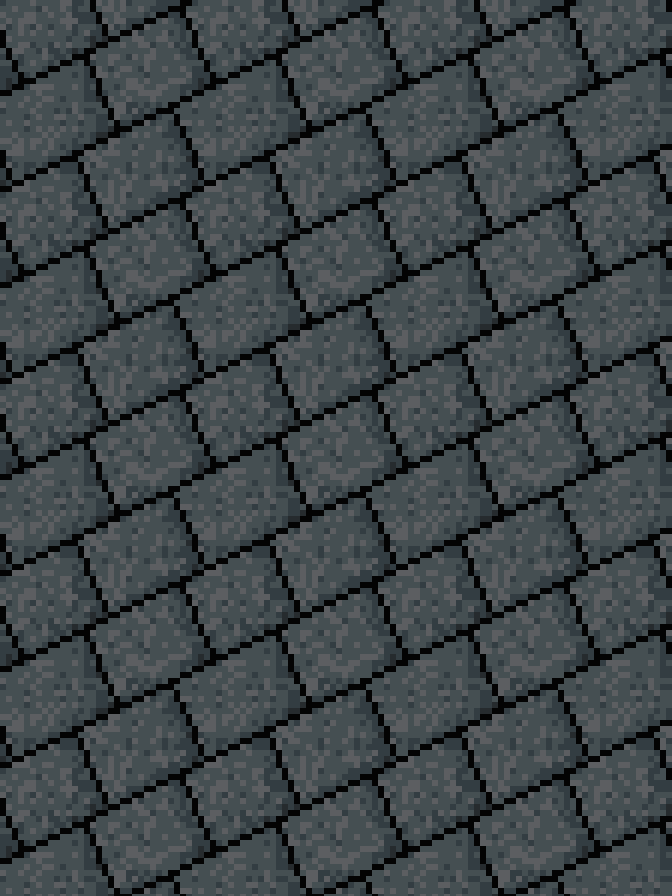
Reproduce this pattern procedurally as a Shadertoy shader.

```glsl
// Slanted courses of dark slate blocks in chunky pixels, with black joints and speckled stone.

const float CELLS_ACROSS = 112.0;   // chunky pixels over the canvas width
const float TILE = 32.0;            // the speckle repeats every 32 cells
const float COURSE = 16.0;          // vertical spacing of the courses
const float SLOPE = 0.5;            // rise of a course per cell
const float LEAN = 0.4375;          // sideways drift of the upright joints
const float RUN = 78.0;             // length of four blocks along a course
const vec4 JOINTS = vec4(15.2, 34.9, 56.1, 75.6);
const vec4 LIGHT_SHARE = vec4(0.34, 0.33, 0.22, 0.31);  // pale specks per block

const vec3 MORTAR = vec3(0.01);
const vec3 DEEP = vec3(0.15, 0.17, 0.18);
const vec3 DARK = vec3(0.20, 0.24, 0.26);
const vec3 BASE = vec3(0.27, 0.31, 0.32);
const vec3 LIGHT = vec3(0.36, 0.37, 0.38);

float hash(vec2 p) {
    return fract(sin(dot(p, vec2(12.9898, 78.233))) * 43758.5453);
}

// Picks one of four stone tones from a speckle value and a shadow amount
vec3 stoneTone(float speckle, float shadow, float lightShare) {
    float shade = speckle - 0.6 * shadow;
    if (shade < -0.55) return DEEP;
    if (shade < 0.08) return DARK;
    return shade < 1.0 - lightShare ? BASE : LIGHT;
}

// x: cells to the joint on the right, y: share of light specks, z: 1 on a joint
vec3 blockAt(float along) {
    vec3 block = vec3(RUN, 0.0, 0.0);
    for (int i = 0; i < 4; i++) {
        float past = mod(along - JOINTS[i] + 0.5, RUN);
        float ahead = RUN - past;
        if (ahead < block.x) block.xy = vec2(ahead, LIGHT_SHARE[i]);
        if (past < 1.0) block.z = 1.0;
    }
    return block;
}

vec3 slateColor(vec2 cell) {
    vec2 center = cell + 0.5;

    // Course number and height within it
    float height = center.y + SLOPE * center.x + 0.5;
    float course = floor(height / COURSE);
    float inCourse = mod(height, COURSE);

    // Each course is shifted by one tile against its neighbour
    float along = mod(center.x - LEAN * center.y - TILE * course, RUN);
    vec3 block = blockAt(along);
    if (inCourse < 1.0 || block.z > 0.5) return MORTAR;

    // Shadow gathers on the right and lower sides
    float shadow = 1.0 - smoothstep(1.0, 4.0, block.x);
    shadow += 1.0 - smoothstep(0.5, 2.5, COURSE - inCourse);
    return stoneTone(hash(mod(cell, TILE)), shadow, block.y);
}

void mainImage(out vec4 fragColor, in vec2 fragCoord) {
    // Average a 3 by 3 grid of samples to smooth the cell edges
    vec3 sum = vec3(0.0);
    for (int j = 0; j < 3; j++) {
        for (int i = 0; i < 3; i++) {
            vec2 point = fragCoord + (vec2(i, j) - 1.0) / 3.0;
            point.y = iResolution.y - point.y;
            sum += slateColor(floor(point * CELLS_ACROSS / iResolution.x));
        }
    }
    fragColor = vec4(sum / 9.0, 1.0);
}
```
